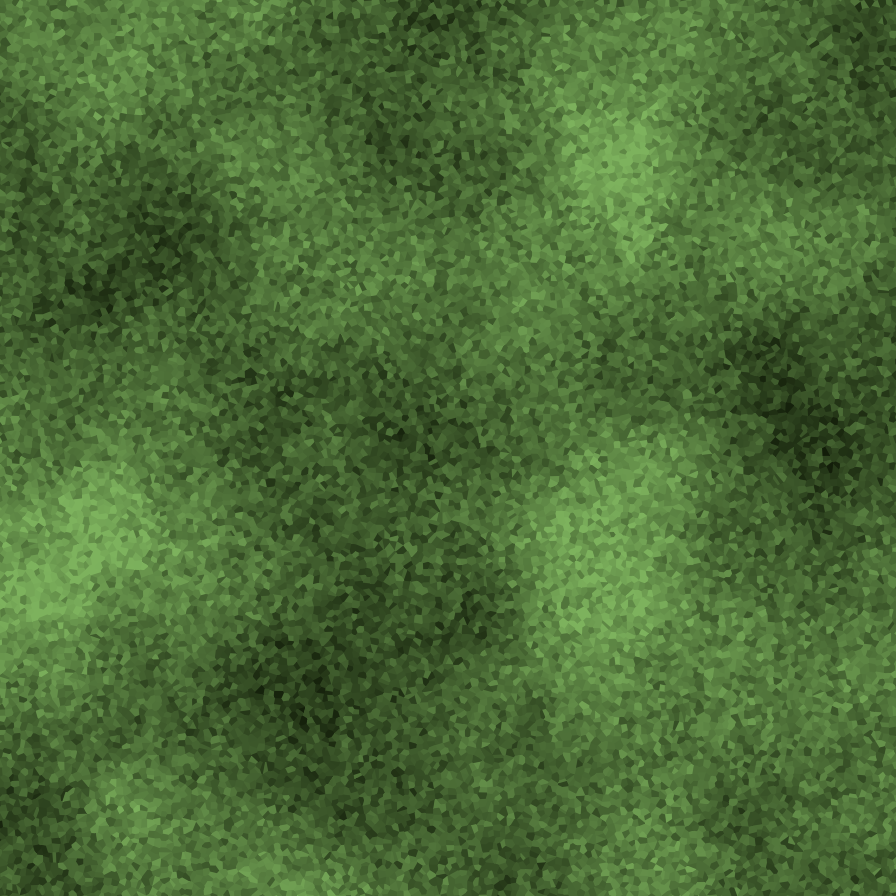
Give the GLSL for this texture, as a three.js fragment shader.

```glsl
varying vec2 vUv;

vec2 hash2(vec2 p) {
  vec3 q = fract(p.xyx * vec3(0.1031, 0.1030, 0.0973));
  q += dot(q, q.yzx + 33.33);
  return fract((q.xx + q.yz) * q.zy);
}

// Soft light and dark patches: sine waves in scattered directions
float clouds(vec2 p) {
  float sum = 0.0;
  float frequency = 1.5;
  float amplitude = 1.0;
  for (int i = 0; i < 20; i++) {
    float angle = float(i) * 2.4 + 0.5;
    float phase = hash2(vec2(float(i) + 3.0, 17.0)).x;
    float along = dot(p, vec2(cos(angle), sin(angle)));
    sum += amplitude * sin(6.2832 * (along * frequency + phase));
    frequency *= 1.1;
    amplitude *= 0.91;
  }
  return sum;
}

// One flat tone per grain, with its own random offset
vec3 grainColor(vec2 cell, vec2 site) {
  vec2 speckle = hash2(cell + 211.0);
  float tone = 0.55 + 0.12 * clouds(site / 140.0) + 0.42 * (speckle.x + speckle.y - 1.0);
  vec3 darkMoss = vec3(0.14, 0.21, 0.09);
  vec3 lightMoss = vec3(0.42, 0.60, 0.31);
  return mix(darkMoss, lightMoss, clamp(tone, -0.35, 1.25));
}

void main() {
  vec2 p = vUv * 140.0;
  vec2 base = floor(p);

  // Nearest and second nearest grain
  float nearDist = 100.0;
  float nextDist = 100.0;
  vec2 nearCell, nextCell, nearSite, nextSite;
  for (int y = -2; y <= 2; y++) {
    for (int x = -2; x <= 2; x++) {
      vec2 cell = base + vec2(float(x), float(y));
      vec2 site = cell + hash2(cell + 57.0);
      float dist = distance(p, site);
      if (dist < nearDist) {
        nextDist = nearDist;
        nextCell = nearCell;
        nextSite = nearSite;
        nearDist = dist;
        nearCell = cell;
        nearSite = site;
      } else if (dist < nextDist) {
        nextDist = dist;
        nextCell = cell;
        nextSite = site;
      }
    }
  }

  // Blend narrowly across the shared border
  vec2 gap = nextSite - nearSite;
  float border = dot(0.5 * (nearSite + nextSite) - p, gap) / max(length(gap), 0.001);
  float cover = smoothstep(-0.1, 0.1, border);
  vec3 color = mix(grainColor(nextCell, nextSite), grainColor(nearCell, nearSite), cover);
  gl_FragColor = vec4(color, 1.0);
}
```
